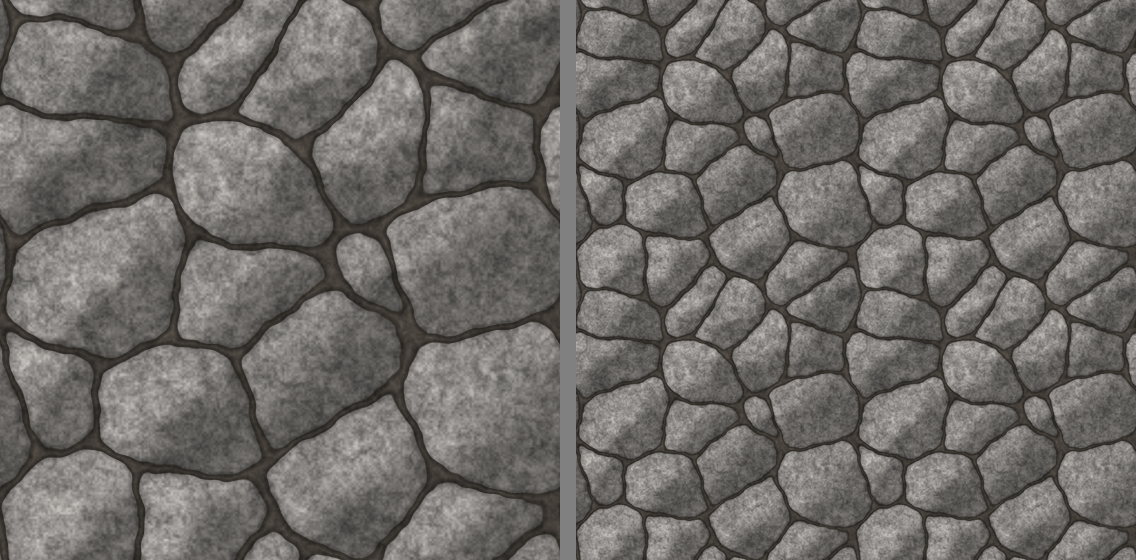
Left: one tile. Right: repeated 2 by 2.
Write a Shadertoy shader that draws this texture.

```glsl
// Tiling wall of rounded grey fieldstones in thin dark mortar, lit from the upper left.

const float TAU = 6.2831853;
const vec2  GRID = vec2(4.0, 5.0);       // stones per tile
const float JITTER = 0.74;               // scatter of stone sites in their cells
const float SMALL_SHARE = 0.28;          // share of small filler stones
const float SIZE_SPREAD = 0.022;         // site weight lost by the small stones
const float CORNER_SHARPNESS = 85.0;
const float JOINT_HALF_WIDTH = 0.0058;
const float RIDGE_SOFTNESS = 0.036;
const float GRAIN_CONTRAST = 0.62;
const vec2  LIGHT_DIR = vec2(-0.68, 0.73);
const vec3  LIT_STONE = vec3(0.565, 0.553, 0.540);
const vec3  SHADED_STONE = vec3(0.383, 0.373, 0.362);
const vec3  MORTAR = vec3(0.275, 0.255, 0.232);
const vec3  JOINT_SHADOW = vec3(0.185, 0.170, 0.152);

vec3 hash3(vec2 cell, float seed) {
    uvec3 v = uvec3(cell.x, cell.y, seed) * 1664525u + 1013904223u;
    for (int i = 0; i < 2; i++) {
        v.x += v.y * v.z;
        v.y += v.z * v.x;
        v.z += v.x * v.y;
        v ^= v >> 16u;
    }
    return vec3(v & 65535u) / 65535.0;
}

// Value noise that wraps after a whole number of cells
float noise(vec2 uv, float period) {
    vec2 p = uv * period;
    vec2 c = floor(p);
    vec2 f = p - c;
    f = f * f * (3.0 - 2.0 * f);
    vec2 lo = mod(c, period);
    vec2 hi = mod(c + 1.0, period);
    float bottom = mix(hash3(lo, period).x, hash3(vec2(hi.x, lo.y), period).x, f.x);
    float top = mix(hash3(vec2(lo.x, hi.y), period).x, hash3(hi, period).x, f.x);
    return mix(bottom, top, f.y);
}

// Layered sines that bend the joints
vec2 wobble(vec2 uv) {
    vec2 a = TAU * uv;
    vec2 slow = sin(vec2(3.0 * a.y + 2.0 * a.x, 4.0 * a.x - 3.0 * a.y + 1.3));
    vec2 mid = sin(vec2(9.0 * a.y - 5.0 * a.x + 2.1, 8.0 * a.x + 7.0 * a.y));
    vec2 fine = sin(vec2(23.0 * a.y + 14.0 * a.x, 21.0 * a.x - 17.0 * a.y + 0.7));
    return 0.006 * slow + 0.0032 * mid + 0.0011 * fine;
}

// Stone site in canvas units (xy) and its weight (z)
vec3 stoneSite(vec2 cell) {
    vec3 h = hash3(mod(cell, GRID), 7.0);
    float weight = h.z < SMALL_SHARE ? 0.0 : SIZE_SPREAD * (0.75 + 0.35 * h.z);
    return vec3((cell + 0.5 + JITTER * (h.xy - 0.5)) / GRID, weight);
}

// Rounded distance to the joint; also returns the owning cell and its site
float stoneDistance(vec2 p, out vec2 ownCell, out vec3 own) {
    vec2 base = floor(p * GRID);
    float best = 1e3;
    for (int y = -2; y <= 2; y++)
    for (int x = -2; x <= 2; x++) {
        vec2 cell = base + vec2(x, y);
        vec3 site = stoneSite(cell);
        vec2 d = p - site.xy;
        float power = dot(d, d) - site.z;
        if (power < best) { best = power; ownCell = cell; own = site; }
    }
    float sum = 0.0;
    for (int y = -2; y <= 2; y++)
    for (int x = -2; x <= 2; x++) {
        if (x == 0 && y == 0) continue;
        vec3 site = stoneSite(ownCell + vec2(x, y));
        vec2 d = p - site.xy;
        float edge = (dot(d, d) - site.z - best) / (2.0 * length(site.xy - own.xy));
        sum += exp(-CORNER_SHARPNESS * edge);
    }
    return -log(sum) / CORNER_SHARPNESS;
}

void mainImage(out vec4 fragColor, in vec2 fragCoord) {
    vec2 uv = fragCoord / iResolution.xy;
    float pixel = 1.0 / iResolution.y;

    vec2 cell;
    vec3 site;
    vec2 p = uv + wobble(uv);
    float dist = stoneDistance(p, cell, site) + 0.0022 * (noise(uv, 72.0) - 0.5);
    vec3 tone = hash3(mod(cell, GRID), 31.0);

    // Mineral grain, swirled a little by coarser noise
    vec2 swirl = uv + 0.012 * (vec2(noise(uv, 37.0), noise(uv, 41.0)) - 0.5);
    float grain = 0.24 * noise(swirl, 30.0) + 0.24 * noise(swirl, 67.0)
                + 0.28 * noise(swirl, 131.0) + 0.24 * noise(uv, 251.0) - 0.5;
    float blotch = noise(uv, 11.0) - 0.5;

    // Each stone breaks along a diagonal ridge into a lit and a shaded face
    float bend = 0.045 * (noise(uv, 9.0) - 0.5) + 0.022 * (noise(uv, 23.0) - 0.5);
    float along = dot(p - site.xy, LIGHT_DIR) + bend + 0.03 * (tone.x - 0.5);
    float lit = smoothstep(-RIDGE_SOFTNESS, RIDGE_SOFTNESS, along);
    vec3 stone = mix(SHADED_STONE, LIT_STONE, lit);
    stone *= 1.0 + 0.08 * (tone.y - 0.5) + 0.10 * blotch;
    stone *= 1.0 + GRAIN_CONTRAST * 1.6 * grain;

    // Faint hairline cracks and a darker worn rim
    float vein = abs(noise(swirl, 17.0) - 0.5);
    stone *= 1.0 - 0.09 * (1.0 - smoothstep(0.0, 0.035, vein)) * noise(uv, 13.0);
    float inset = dist - JOINT_HALF_WIDTH;
    stone *= mix(0.83, 1.0, smoothstep(0.0, 0.010, inset));

    // Mortar is darkest beside the stones
    vec3 joint = mix(MORTAR, JOINT_SHADOW, smoothstep(-0.010, -0.001, inset));
    joint *= 1.0 + 0.8 * grain;

    float mask = smoothstep(-0.8 * pixel, 0.8 * pixel, inset);
    fragColor = vec4(mix(joint, stone, mask), 1.0);
}
```
